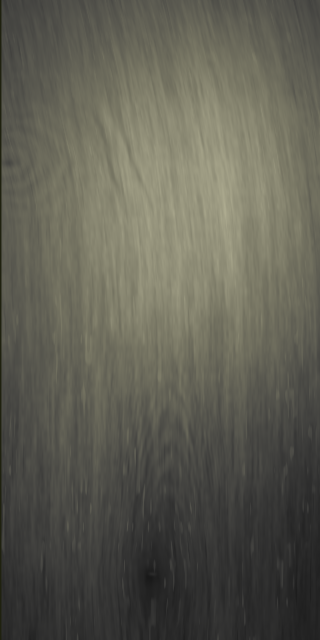
Reproduce this texture procedurally as a Shadertoy shader.

```glsl
// Dark oak plank with vertical grain, lit by a soft olive glow above its middle.

float hash(vec2 p) {
    vec3 q = fract(p.xyx * vec3(0.1031, 0.1030, 0.0973));
    q += dot(q, q.yzx + 33.33);
    return fract((q.x + q.y) * q.z);
}

float noise(vec2 p) {
    vec2 i = floor(p), f = fract(p);
    f = f * f * (3.0 - 2.0 * f);
    return mix(mix(hash(i), hash(i + vec2(1, 0)), f.x),
               mix(hash(i + vec2(0, 1)), hash(i + vec2(1, 1)), f.x), f.y);
}

float fbm(vec2 p) {
    float sum = 0.0, amp = 0.5;
    for (int i = 0; i < 4; i++) {
        sum += amp * noise(p);
        p = p * 2.03 + 17.7;
        amp *= 0.5;
    }
    return sum;
}

// Soft elliptical spot
float spot(vec2 p, vec2 centre, vec2 size) {
    vec2 d = (p - centre) / size;
    return exp(-dot(d, d));
}

// Soft line that fades at both ends
float crease(vec2 p, vec2 a, vec2 b, float width) {
    vec2 ab = b - a;
    float along = dot(p - a, ab) / dot(ab, ab);
    float t = clamp(along, 0.0, 1.0);
    float d = length(p - a - ab * t) / width;
    return exp(-d * d) * smoothstep(0.0, 0.25, t) * (1.0 - smoothstep(0.6, 1.0, t));
}

// Broad lighting over the plank
float lighting(vec2 p) {
    float reach = p.y > 1.4 ? 0.57 : 0.71;
    float light = mix(0.165, 0.225, smoothstep(0.0, 1.2, p.y));
    light += 0.39 * spot(p, vec2(0.57, 1.4), vec2(0.53, reach));
    light += 0.075 * spot(p, vec2(0.22, 0.48), vec2(0.2, 0.45));
    light -= 0.03 * spot(p, vec2(0.46, 0.35), vec2(0.11, 0.35));
    light -= 0.035 * spot(p, vec2(0.48, 0.16), vec2(0.07, 0.12));
    return light - 0.035 * smoothstep(0.75, 1.0, p.x) * (1.0 - smoothstep(0.3, 1.2, p.y));
}

// Grain space: leans near the top and bends around the knots
vec2 grainSpace(vec2 p) {
    float rise = max(p.y - 0.85, 0.0);
    vec2 g = p;
    g.x += 0.11 * rise * rise;
    g.x += 0.018 * (fbm(p * vec2(4.0, 2.0)) - 0.5);
    g.x += 0.16 * (p.y - 1.5) * spot(p, vec2(0.03, 1.5), vec2(0.22, 0.2));
    g.x -= 0.35 * (p.x - 0.48) * spot(p, vec2(0.48, 0.2), vec2(0.13, 0.16));
    return g;
}

void mainImage(out vec4 fragColor, in vec2 fragCoord) {
    vec2 uv = fragCoord / iResolution.xy;
    vec2 p = vec2(uv.x, 2.0 * uv.y);
    vec2 g = grainSpace(p);
    float lower = 1.0 - smoothstep(0.5, 1.25, p.y);

    // Vertical grain, from wide bands to fine fibres
    float grain = 0.16 * (fbm(g * vec2(16.0, 1.2)) - 0.47);
    grain += 0.20 * (fbm(g * vec2(55.0, 3.0) + 9.0) - 0.47);
    grain += 0.13 * (noise(g * vec2(125.0, 11.0) + 31.0) - 0.5);
    grain += 0.07 * (noise(g * vec2(200.0, 45.0)) - 0.5);

    // Nested arches in the lower middle
    float dx = p.x - 0.53;
    float arch = p.y + 30.0 * dx * dx + 0.09 * fbm(p * vec2(14.0, 7.0));
    float archMask = spot(p, vec2(0.53, 0.58), vec2(0.14, 0.24));
    grain += 0.09 * archMask * sin(arch * 75.0) * noise(g * vec2(70.0, 16.0));

    // Ripples spreading from the knot on the left edge
    vec2 fromKnot = p - vec2(0.02, 1.5);
    float ripple = sin(length(fromKnot * vec2(0.7, 1.0)) * 130.0 + 9.0 * fbm(p * 9.0));
    grain += 0.05 * ripple * spot(p, vec2(0.1, 1.5), vec2(0.17, 0.16));

    // Slanted creases and knot cores
    float wobble = 0.012 * (noise(p * vec2(8.0, 22.0)) - 0.5);
    vec2 c = p + vec2(wobble, 0.0);
    grain -= 0.17 * crease(c, vec2(0.29, 1.69), vec2(0.40, 1.29), 0.009);
    grain += 0.08 * crease(c, vec2(0.32, 1.71), vec2(0.43, 1.31), 0.016);
    grain -= 0.11 * crease(c, vec2(0.36, 1.63), vec2(0.50, 1.29), 0.007);
    grain -= 0.20 * spot(p, vec2(0.03, 1.49), vec2(0.025, 0.012));
    grain -= 0.18 * spot(c, vec2(0.47, 0.2), vec2(0.035, 0.025));
    grain += 0.30 * spot(c, vec2(0.475, 0.206), vec2(0.012, 0.006));

    // Short pale flecks and dark pores
    float fleck = smoothstep(0.72, 0.95, noise(g * vec2(140.0, 17.0) + 71.0));
    fleck *= smoothstep(0.3, 0.7, noise(g * vec2(22.0, 5.0) + 5.0));
    float pore = smoothstep(0.72, 0.95, noise(g * vec2(115.0, 7.0) + 43.0));

    float value = lighting(p) * (1.0 + grain * mix(0.8, 1.35, lower));
    value += fleck * mix(0.025, 0.075, lower) - pore * 0.022;

    // Neutral shadows turning to olive in the light
    vec3 tint = mix(vec3(1.0), vec3(1.0, 0.987, 0.83), smoothstep(0.13, 0.5, value));
    vec3 color = value * tint;

    // Dark strip along the left border
    color = mix(vec3(0.12, 0.13, 0.06), color, smoothstep(0.002, 0.007, uv.x));
    fragColor = vec4(clamp(color, 0.0, 1.0), 1.0);
}
```
